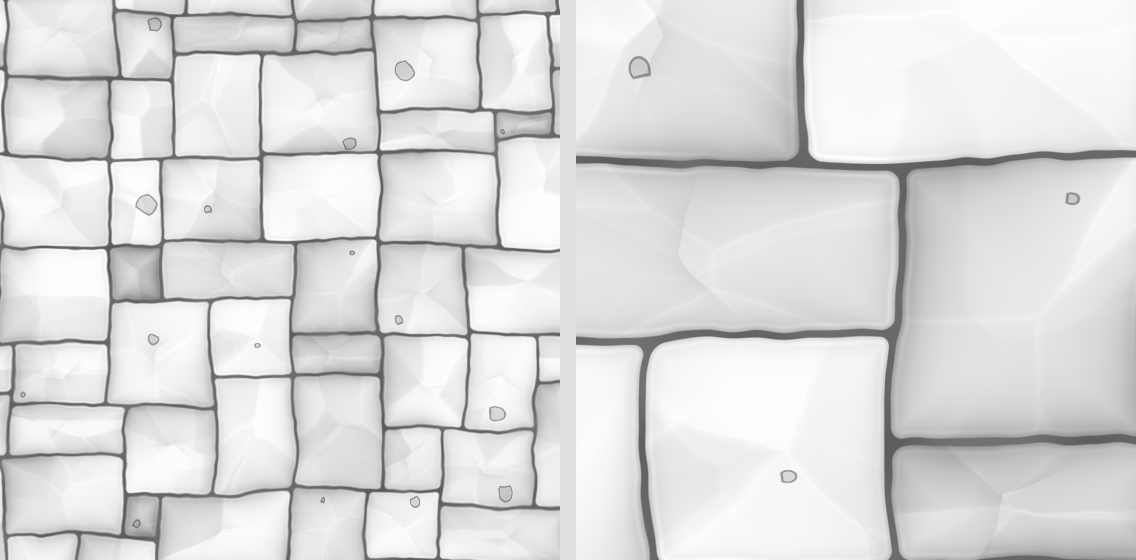
Left, the full canvas; right, a detail of the centre.
Reproduce this texture map procedurally as a WebGL 1 fragment shader.

```glsl
precision highp float;
uniform vec2 u_resolution;

#define GRID vec2(6.0, 7.0)
#define SIZE_VARIATION 0.76
#define CORNER_RADIUS 0.010
#define JOINT_HALF_WIDTH 0.0021
#define JOINT_TONE 0.40
#define FACET_DARK 0.893
#define FACET_RANGE 0.105
#define EDGE_SHADE 0.19
#define RECESS_SHADE 0.20
#define PIT_GRID 6.0
#define PIT_CHANCE 0.48

float hash(vec2 p) {
  p = fract(p * vec2(0.1031, 0.1173) + 0.137);
  p += dot(p, p.yx + 33.33);
  return fract((p.x + p.y) * p.x * 7.31 + p.y * 3.77);
}

float noise(vec2 p) {
  vec2 i = floor(p), f = fract(p);
  f = f * f * (3.0 - 2.0 * f);
  return mix(mix(hash(i), hash(i + vec2(1, 0)), f.x),
             mix(hash(i + vec2(0, 1)), hash(i + vec2(1, 1)), f.x), f.y);
}

vec2 noise2(vec2 p) {
  return vec2(noise(p), noise(p + 57.3)) - 0.5;
}

float wallOffset(vec2 node) {
  return (hash(node + 40.0) - 0.5) * SIZE_VARIATION;
}

// Walls alternate between vertical and horizontal at the lattice nodes,
// so sliding each one still leaves a gapless set of rectangles.
vec4 stoneBox(vec2 c) {
  float a = wallOffset(c), b = wallOffset(c + vec2(1, 0));
  float e = wallOffset(c + vec2(0, 1)), f = wallOffset(c + 1.0);
  bool even = mod(c.x + c.y, 2.0) < 0.5;
  vec4 slide = even ? vec4(a, b, f, e) : vec4(e, a, b, f);
  return (vec4(c, c + 1.0) + slide) / vec4(GRID, GRID);
}

// Positive inside the rounded box
float boxDepth(vec2 p, vec2 halfSize) {
  vec2 q = abs(p) - halfSize + CORNER_RADIUS;
  return CORNER_RADIUS - length(max(q, 0.0)) - min(max(q.x, q.y), 0.0);
}

// Chiselled planes: the lowest of several tilted ones sets the tone
float facets(vec2 p, vec2 seed) {
  float low = 9.0, next = 9.0, tone = 0.0, nextTone = 0.0;
  for (int k = 0; k < 6; k++) {
    vec2 s = seed + float(k) * vec2(3.7, 9.1);
    float angle = (float(k) + 0.9 * hash(s)) * 1.0472;
    vec2 dir = vec2(cos(angle), sin(angle));
    float slope = mix(0.35, 1.0, hash(s + 11.0));
    float h = 0.45 * hash(s + 23.0) - slope * dot(dir, p);
    float t = hash(s + 31.0) + 0.22 * dot(dir.yx, p);
    if (h < low) {
      next = low; nextTone = tone;
      low = h; tone = t;
    } else if (h < next) {
      next = h; nextTone = t;
    }
  }
  float gap = next - low;
  float softness = mix(0.012, 0.06, hash(seed + 5.0));
  return mix(tone, nextTone, 0.5 * exp(-gap / softness)) + 0.28 * exp(-gap / 0.025);
}

// Bent hairline with a shadow fading away on one side
float crack(vec2 p, vec2 id, float aa) {
  float angle = 6.2832 * hash(id + 71.0);
  vec2 dir = vec2(cos(angle), sin(angle));
  float along = dot(p, dir);
  float across = dot(p, vec2(-dir.y, dir.x)) + 0.5 * abs(along) - 0.01;
  float reach = 1.0 - smoothstep(0.01, 0.05, abs(along));
  return reach * smoothstep(-aa, aa, across) * exp(-max(across, 0.0) / 0.014);
}

// Returns x: fill, y: outline
vec2 pits(vec2 uv, float aa) {
  vec2 cell = floor(uv * PIT_GRID);
  vec2 jitter = vec2(hash(cell + 3.0), hash(cell + 8.0)) - 0.5;
  vec2 p = uv - (cell + 0.5 + 0.6 * jitter) / PIT_GRID;
  float angle = 6.2832 * hash(cell + 14.0);
  vec2 dir = vec2(cos(angle), sin(angle));
  p = vec2(dot(p, dir), dot(p, vec2(-dir.y, dir.x)));
  p.x *= mix(1.0, 1.5, hash(cell + 19.0));
  float radius = mix(0.004, 0.019, pow(hash(cell + 27.0), 1.5));
  float d = max(length(p) - radius, p.y - 0.65 * radius);
  d += 0.003 * (noise(uv * 110.0) - 0.5);
  float present = step(hash(cell + 35.0), PIT_CHANCE);
  return present * vec2(1.0 - smoothstep(-aa, aa, d),
                        1.0 - smoothstep(0.0004, 0.0004 + 1.5 * aa, abs(d)));
}

void main() {
  vec2 uv = gl_FragCoord.xy / u_resolution;
  float aa = 0.8 / min(u_resolution.x, u_resolution.y);

  // Slanted, wobbling walls
  vec2 w = uv + 0.022 * noise2(uv * 5.0) + 0.008 * noise2(uv * 21.0)
              + 0.0025 * noise2(uv * 65.0);

  // Stone under this point
  float depth = -1.0;
  vec2 id = vec2(0.0), p = vec2(0.0), halfSize = vec2(0.1);
  for (int j = -1; j <= 1; j++) {
    for (int i = -1; i <= 1; i++) {
      vec2 c = floor(w * GRID) + vec2(i, j);
      vec4 box = stoneBox(c);
      vec2 h = 0.5 * (box.zw - box.xy), q = w - 0.5 * (box.xy + box.zw);
      float d = boxDepth(q, h);
      if (d > depth) { depth = d; id = c; p = q; halfSize = h; }
    }
  }
  float inside = max(depth, 0.0);

  // Faceted face with fine relief
  vec2 face = p / halfSize + 0.16 * noise2(uv * 17.0);
  float tone = FACET_DARK + FACET_RANGE * facets(face, id);
  tone += 0.035 * (facets(face * 1.3 + 0.3, id + 91.0) - 0.5);
  tone += 0.012 * (noise(uv * 30.0) - 0.5);
  tone -= 0.055 * step(0.4, hash(id + 63.0)) * crack(p, id, aa);
  tone = min(tone, 0.992);

  // Shade towards the joints, uneven around each stone; small stones sit deeper
  float uneven = smoothstep(0.25, 0.85, noise(uv * 7.0 + 13.0 * id));
  float area = 4.0 * halfSize.x * halfSize.y;
  float recess = 1.0 - smoothstep(0.006, 0.015, area);
  tone -= EDGE_SHADE * exp(-inside / 0.0055);
  tone -= EDGE_SHADE * uneven * exp(-inside / 0.022);
  tone -= RECESS_SHADE * recess * (0.3 + exp(-inside / 0.02));

  // Worn light rim
  float rim = (inside - 0.0055) / 0.0016;
  tone += 0.09 * exp(-rim * rim) * noise(uv * 16.0 + 7.0);

  vec2 pit = pits(uv, aa);
  tone *= 1.0 - 0.12 * pit.x - 0.30 * pit.y;

  // Dark joint
  float joint = 1.0 - smoothstep(JOINT_HALF_WIDTH - aa, JOINT_HALF_WIDTH + 1.5 * aa, depth);
  tone = mix(tone, JOINT_TONE + 0.10 * (noise(uv * 25.0) - 0.5), joint);
  gl_FragColor = vec4(vec3(clamp(tone, 0.0, 1.0)), 1.0);
}
```
